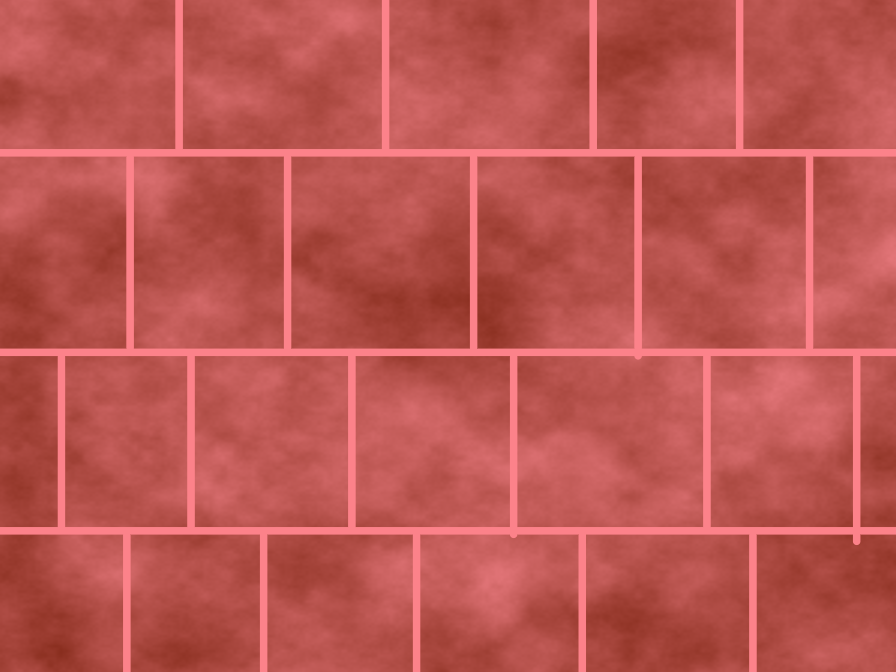
This pattern is drawn by a WebGL 1 fragment shader. Its source:

```glsl
precision highp float;
// Four courses of uneven red stone blocks divided by thin pink joints.
// Each course spaces its upright joints by an even pitch plus a sine wobble;
// the mottled stone is layered value noise, blended from dark to light red.

uniform vec2 u_resolution;

const float JOINT_HALF_WIDTH = 0.0056;
const vec3 JOINT_COLOR = vec3(0.99, 0.51, 0.54);
const vec3 STONE_DARK = vec3(0.475, 0.130, 0.055);
const vec3 STONE_LIGHT = vec3(0.940, 0.500, 0.525);

float hash(vec2 cell) {
  return fract(sin(dot(cell, vec2(127.1, 311.7))) * 43758.5453);
}

float valueNoise(vec2 p) {
  vec2 cell = floor(p);
  vec2 f = fract(p);
  f = f * f * (3.0 - 2.0 * f);
  float low = mix(hash(cell), hash(cell + vec2(1.0, 0.0)), f.x);
  float high = mix(hash(cell + vec2(0.0, 1.0)), hash(cell + 1.0), f.x);
  return mix(low, high, f.y);
}

// Normalised sum of octaves, with a slow falloff that keeps the fine grain.
float layeredNoise(vec2 p) {
  float sum = 0.0;
  float total = 0.0;
  float weight = 1.0;
  for (int octave = 0; octave < 6; octave++) {
    sum += weight * valueNoise(p);
    total += weight;
    weight *= 0.6;
    p = p * 2.0 + vec2(17.3, 9.1);
  }
  return sum / total;
}

vec3 stone(vec2 p) {
  float mottle = layeredNoise(p * vec2(7.0, 8.5) + 3.7);
  return mix(STONE_DARK, STONE_LIGHT, mottle);
}

float uprightDistance(vec2 p, float x, float bottom, float top) {
  return length(p - vec2(x, clamp(p.y, bottom, top)));
}

// wave holds amplitude, frequency, phase and second-harmonic amplitude.
float jointX(float index, float start, float pitch, vec4 wave) {
  float angle = wave.y * index + wave.z;
  return start + pitch * index + wave.x * sin(angle) + wave.w * cos(2.0 * angle);
}

// Distance to the bed below a course and to its upright joints.
// Overrun lets later odd joints poke out below the bed.
float courseDistance(vec2 p, float bottom, float top, float start, float pitch,
                     vec4 wave, float overrun) {
  float d = abs(p.y - bottom);
  for (int i = 0; i < 6; i++) {
    float index = float(i);
    float x = jointX(index, start, pitch, wave);
    float poke = overrun * mod(index, 2.0) * max(index - 2.0, 0.0);
    d = min(d, uprightDistance(p, x, bottom - poke, top));
  }
  return d;
}

float wallDistance(vec2 p) {
  // Bed heights, from the top course down.
  float bedA = 0.7726;
  float bedB = 0.4757;
  float bedC = 0.2101;
  float d = courseDistance(p, bedA, 1.02, 0.2982, 0.2762,
                           vec4(0.0351, 2.0, 4.266, 0.0), 0.0);
  d = min(d, courseDistance(p, bedB, bedA, 0.1832, 0.2564,
                            vec4(0.01175, 2.539, 2.051, 0.0), 0.0052));
  d = min(d, courseDistance(p, bedC, bedB, 0.0646, 0.2385,
                            vec4(0.0292, 1.3, 2.206, -0.0113), 0.0052));
  return min(d, courseDistance(p, -0.02, bedC, 0.2477, 0.2133,
                               vec4(0.0688, 0.6, 4.171, 0.0), 0.0));
}

void main() {
  // Canvas height is one unit.
  vec2 p = gl_FragCoord.xy / u_resolution.y;
  float softness = 0.6 / u_resolution.y;

  float edge = wallDistance(p) - JOINT_HALF_WIDTH;
  float joint = 1.0 - smoothstep(-softness, softness, edge);
  gl_FragColor = vec4(mix(stone(p), JOINT_COLOR, joint), 1.0);
}
```
